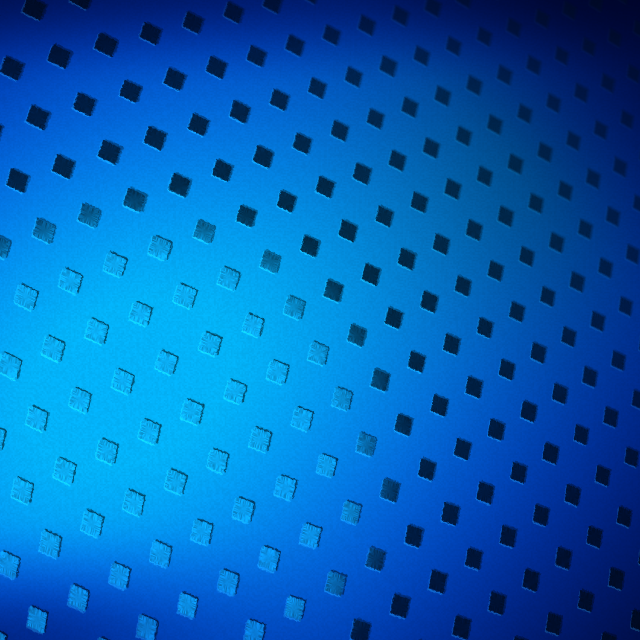
Give the GLSL for this pattern, as a WebGL 1 fragment shader.

```glsl
precision highp float;
uniform vec2 u_resolution;

// Tilted grid: anchor, step across, step down, foreshortening
const vec2 GRID_ANCHOR = vec2(0.4596, 0.5195);
const vec2 STEP_ACROSS = vec2(0.0734, 0.0391);
const vec2 STEP_DOWN = vec2(0.0374, -0.0714);
const float FORESHORTEN = 0.0232;
const float LEFT_BEND = 0.033;

// Tiles, in grid units
const vec2 TILE_HALF = vec2(0.245, 0.268);
const float TILE_CORNER = 0.035;
const float EDGE_WEAR = 0.022;
const vec2 GLINT_SHIFT = vec2(-0.025, 0.05);
const vec2 SHADOW_SHIFT = vec2(0.045, -0.05);
const float PIXEL_SPAN = 18.7;

// Light
const vec2 GLOW_CENTER = vec2(0.20, 0.40);
const vec2 GLOW_AXIS = vec2(0.89, 0.45);
const vec2 GLOW_SIZE = vec2(0.72, 0.50);
const float GLOW_LEVEL = 0.74;
const vec2 GLOSS_CENTER = vec2(0.195, 0.27);
const vec2 TEAL_CENTER = vec2(0.82, 0.74);
const vec3 GLOSS_COLOR = vec3(0.06, 0.66, 0.93);
const vec3 DARK_TINT = vec3(0.0, 0.025, 0.06);
const float GRAIN = 0.035;

float hash(vec2 p) {
  return fract(sin(dot(p, vec2(127.1, 311.7))) * 43758.5453);
}

float noise(vec2 p) {
  vec2 i = floor(p), f = fract(p);
  f = f * f * (3.0 - 2.0 * f);
  return mix(mix(hash(i), hash(i + vec2(1.0, 0.0)), f.x),
             mix(hash(i + vec2(0.0, 1.0)), hash(i + 1.0), f.x), f.y);
}

float cross2(vec2 a, vec2 b) {
  return a.x * b.y - a.y * b.x;
}

// Canvas position to grid coordinates, undoing the perspective
vec2 toGrid(vec2 p) {
  vec2 q = p - GRID_ANCHOR;
  vec2 across = STEP_ACROSS - FORESHORTEN * p;
  vec2 g = vec2(cross2(q, STEP_DOWN), cross2(across, q)) / cross2(across, STEP_DOWN);
  float bend = max(0.0, -2.0 - g.x);
  g.x -= LEFT_BEND * bend * bend;
  return g;
}

float tileDistance(vec2 p) {
  vec2 d = abs(p) - TILE_HALF + TILE_CORNER;
  return length(max(d, 0.0)) + min(max(d.x, d.y), 0.0) - TILE_CORNER;
}

float coverage(float d, float softness) {
  return 1.0 - smoothstep(-softness, softness, d);
}

// Blue glow fading to navy corners, with a teal haze
vec3 surfaceColor(vec2 p) {
  vec2 q = p - GLOW_CENTER;
  vec2 e = vec2(dot(q, GLOW_AXIS), cross2(GLOW_AXIS, q)) / GLOW_SIZE;
  float green = GLOW_LEVEL * exp(-dot(e, e));
  green *= 1.0 - 0.65 * (1.0 - smoothstep(0.0, 0.2, p.y)) * (1.0 - smoothstep(0.0, 0.6, p.x));
  green *= 1.0 - 0.55 * smoothstep(0.86, 1.02, p.y);
  green *= 1.0 - 0.6 * smoothstep(1.5, 1.95, p.x + p.y);
  float blue = 1.02 - 0.92 * exp(-4.2 * green);
  vec2 haze = (p - TEAL_CENTER) / 0.3;
  blue -= 0.2 * exp(-dot(haze, haze)) * smoothstep(0.0, 0.3, green);
  return vec3(0.012 * smoothstep(0.2, 0.5, green), min(green, 0.70), blue);
}

void main() {
  vec2 p = gl_FragCoord.xy / u_resolution;
  vec3 color = surfaceColor(p);
  float gloss = 1.0 - smoothstep(0.32, 0.46, length(p - GLOSS_CENTER));
  float defocus = smoothstep(1.1, 1.85, p.x + p.y);
  float softness = max(PIXEL_SPAN / min(u_resolution.x, u_resolution.y), mix(0.03, 0.1, defocus));

  // Tile axes run along the grid diagonals
  vec2 grid = toGrid(p);
  vec2 cell = floor(grid + 0.5);
  vec2 local = grid - cell;
  vec2 tile = vec2(local.x + local.y, local.y - local.x);
  float seed = hash(cell);
  tile *= 1.0 + 0.06 * (seed - 0.5);

  // Ragged outline with raised rims
  float wear = EDGE_WEAR * (noise(tile * 24.0 + seed * 90.0) - 0.5) * 2.0 * (1.0 - defocus);
  float body = coverage(tileDistance(tile) + wear, softness);
  float glint = coverage(tileDistance(tile - GLINT_SHIFT) + wear, softness) * (1.0 - body);
  float shadow = coverage(tileDistance(tile - SHADOW_SHIFT) + wear, softness) * (1.0 - body);

  // Creases running inward from each side
  vec2 a = abs(tile);
  vec2 crease = a.x > a.y ? tile.yx : tile;
  float crack = noise(vec2(crease.x * 36.0, crease.y * 7.0) + seed * 70.0) - 0.5;
  crack *= smoothstep(0.02, 0.2, max(a.x, a.y)) * (1.0 - defocus);

  vec3 dark = color * mix(0.25, 0.5, defocus) + DARK_TINT;
  vec3 bright = mix(color, GLOSS_COLOR, 0.5 + 0.15 * seed);
  vec3 face = mix(dark, bright, gloss);
  face *= 1.0 + crack * mix(0.35, 0.45, gloss * (1.0 - gloss) * 4.0);

  color *= 1.0 - shadow * mix(0.35, 0.6, gloss) * (1.0 - 0.6 * defocus);
  color += glint * vec3(0.06, 0.18, 0.14) * (1.0 - 0.75 * defocus);
  color = mix(color, face, body);

  // Fine grain
  float grain = noise(p * 420.0) - 0.5;
  color *= 1.0 + GRAIN * 2.0 * grain;
  gl_FragColor = vec4(clamp(color, 0.0, 1.0), 1.0);
}
```
